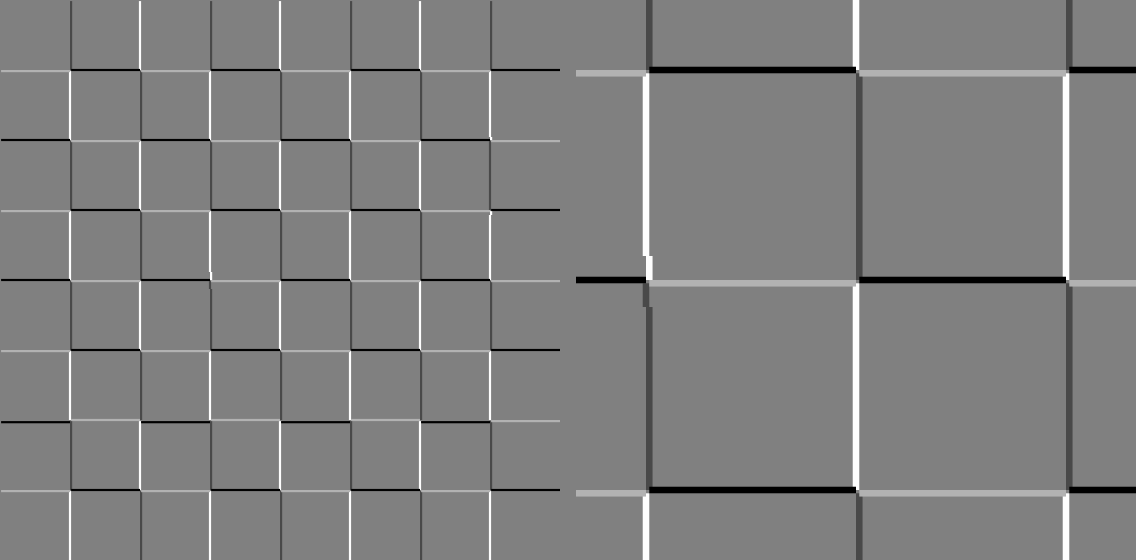
Left, the full canvas; right, a detail of the centre.
A Shadertoy shader for this pattern:

```glsl
// Grey embossed checkerboard: thin bevel lines alternate light and dark, with a few slipped edges.
#define CELLS 8.0
#define UNIT (1.0 / 64.0)      // small offset, in cells
#define HALF_WIDTH UNIT        // half of a line's width, in cells
#define END_GAP (0.5 * UNIT)   // space left at each end of a segment
#define FACE vec3(0.502)
#define WHITE vec3(0.995)
#define LIGHT vec3(0.70)
#define DARK vec3(0.285)
#define BLACK vec3(0.0)

// Antialiased coverage of a band around zero
float band(float d, float halfWidth, float blur) {
    return clamp((halfWidth - abs(d)) / blur + 0.5, 0.0, 1.0);
}

bool isEven(float n) {
    return mod(n, 2.0) < 0.5;
}

bool within(float v, float lo, float hi) {
    return v > lo && v < hi;
}

// Vertical edges that have slipped for part of their length
bool slippedColumn(float line, float y) {
    return (line == 3.0 && within(y, 3.885, 4.13))
        || (line == 7.0 && within(y, 1.95, 3.065));
}

// One horizontal edge has slipped, except in the last column
bool slippedRow(float line, float x) {
    return line == 6.0 && x < 7.0;
}

// Only lines inside the canvas are drawn
float inner(float line) {
    return line > 0.5 && line < CELLS - 0.5 ? 1.0 : 0.0;
}

void mainImage(out vec4 fragColor, in vec2 fragCoord) {
    // Cell coordinates, counted from the upper left
    vec2 uv = fragCoord / iResolution.xy;
    vec2 p = vec2(uv.x, 1.0 - uv.y) * CELLS;
    vec2 blur = CELLS / iResolution.xy;

    // Nearest grid lines, and the position along each segment
    vec2 line = floor(p + 0.5);
    vec2 d = p - line;
    vec2 along = p - 0.5 * UNIT;
    vec2 cell = max(floor(along), 0.0);
    vec2 f = along - cell - 0.5;

    // Vertical edges: white or dark
    bool bright = isEven(line.x + cell.y);
    float shiftX = bright ? 0.0 : UNIT;
    if (slippedColumn(line.x, p.y)) shiftX = UNIT - shiftX;
    float vertical = band(d.x - shiftX, HALF_WIDTH, blur.x)
                   * band(f.y, 0.5 - END_GAP, blur.y) * inner(line.x);

    // Horizontal edges: black or light
    bool deep = isEven(line.y + cell.x);
    float shiftY = deep ? 0.0 : UNIT;
    if (slippedRow(line.y, p.x)) shiftY = deep ? 2.0 * UNIT : 0.0;
    float horizontal = band(d.y - shiftY, HALF_WIDTH, blur.y)
                     * band(f.x, 0.5 - END_GAP, blur.x) * inner(line.y);

    vec3 color = mix(FACE, bright ? WHITE : DARK, vertical);
    color = mix(color, deep ? BLACK : LIGHT, horizontal);
    fragColor = vec4(color, 1.0);
}
```
